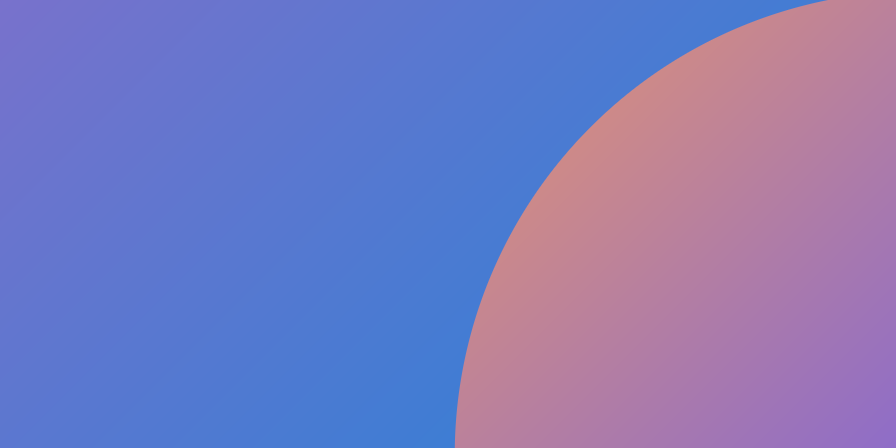
Write a Shadertoy shader that draws this background.

```glsl
// A large peach-to-violet disc rising from the lower right over a violet-to-blue diagonal gradient.

// Coverage of a disc with an edge one pixel wide.
float discMask(vec2 p, vec2 center, float radius, float pixel) {
    return clamp(0.5 - (length(p - center) - radius) / pixel, 0.0, 1.0);
}

void mainImage(out vec4 fragColor, in vec2 fragCoord) {
    // Canvas height is one unit
    vec2 p = fragCoord / iResolution.y;

    // Diagonal distance from the top left corner, shared by both gradients
    float diagonal = p.x + 1.0 - p.y;

    // Backdrop: violet to blue
    vec3 violet = vec3(0.472, 0.446, 0.798);
    vec3 blue = vec3(0.243, 0.490, 0.830);
    vec3 color = mix(violet, blue, clamp(diagonal / 2.0, 0.0, 1.0));

    // Disc: peach to purple
    vec3 peach = vec3(0.805, 0.540, 0.535);
    vec3 purple = vec3(0.557, 0.427, 0.784);
    vec3 discColor = mix(peach, purple, clamp((diagonal - 1.6) / 1.4, 0.0, 1.0));

    float disc = discMask(p, vec2(2.051, -0.016), 1.036, 1.0 / iResolution.y);
    fragColor = vec4(mix(color, discColor, disc), 1.0);
}
```
